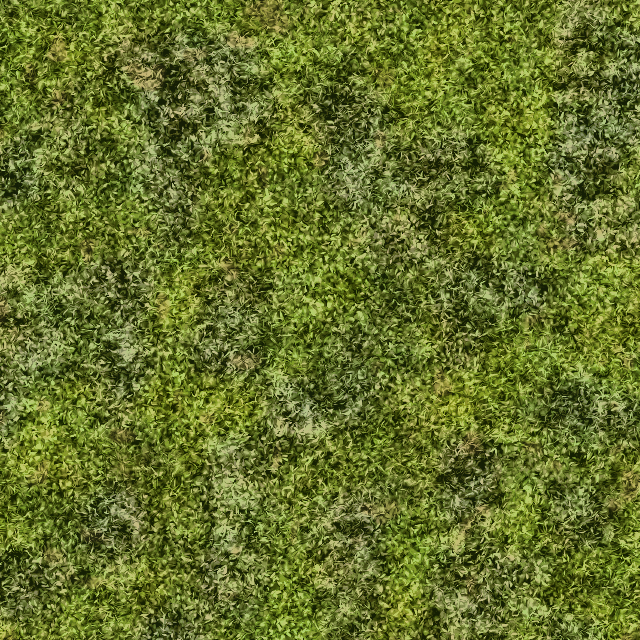
Write a WebGL 2 fragment shader that draws this texture.

```glsl
#version 300 es
precision highp float;

uniform vec2 u_resolution;
out vec4 fragColor;

// Tones from deep shade to sunlit tips
const vec3 SHADE = vec3(0.08, 0.12, 0.01);
const vec3 DARK = vec3(0.235, 0.275, 0.045);
const vec3 MID = vec3(0.36, 0.42, 0.13);
const vec3 LUSH = vec3(0.53, 0.59, 0.19);
const vec3 DULL = vec3(0.51, 0.55, 0.32);
const vec3 PALE = vec3(0.74, 0.78, 0.47);
const vec3 SOIL = vec3(0.60, 0.50, 0.27);

// Scales, as features across the canvas height
const int LAYERS = 7;
const float BLADE_SCALE = 60.0;
const float LAYER_GROWTH = 6.5;
const float PATCH_SCALE = 11.0;
const float CLUMP_SCALE = 46.0;
const float GRAIN_SCALE = 210.0;
const float RAGGED_SCALE = 125.0;

// Weights
const float CONTRAST = 1.12;
const float BRIGHTNESS = 0.62;
const float SHADOW_DEPTH = 0.55;
const float SHADOW_WIDTH = 0.2;
const float RAGGEDNESS = 0.0011;
const float HUE_SPREAD = 0.05;
const float TAU = 6.2831853;

vec3 hash3(vec2 cell, int seed) {
    uvec3 v = uvec3(ivec3(ivec2(cell), seed));
    v = v * 1664525u + 1013904223u;
    v.x += v.y * v.z; v.y += v.z * v.x; v.z += v.x * v.y;
    v ^= v >> 16u;
    v.x += v.y * v.z; v.y += v.z * v.x; v.z += v.x * v.y;
    return vec3(v >> 8u) / 16777216.0;
}

// Value noise scaled to roughly zero mean and unit deviation
float noise(vec2 p, int seed) {
    vec2 i = floor(p), f = p - i;
    f = f * f * (3.0 - 2.0 * f);
    float low = mix(hash3(i, seed).x, hash3(i + vec2(1, 0), seed).x, f.x);
    float high = mix(hash3(i + vec2(0, 1), seed).x, hash3(i + vec2(1, 1), seed).x, f.x);
    return (mix(low, high, f.y) - 0.5) * 5.0;
}

float patches(vec2 p, int seed) {
    mat2 turn = mat2(0.8, 0.6, -0.6, 0.8);
    return 0.75 * noise(turn * p, seed) + 0.6 * noise(p * 2.3 + 7.0, seed + 1);
}

// 0 in fine grass, 1 among broad leaves
float leafiness(vec2 uv) {
    return smoothstep(-0.9, 1.1, noise(uv * PATCH_SCALE + 3.0, 11));
}

// Signed distance to a bent, tapered blade centred on the origin
float bladeDistance(vec2 p, float angle, float halfLength, float halfWidth, float bend) {
    float c = cos(angle), s = sin(angle);
    vec2 q = vec2(c * p.x + s * p.y, c * p.y - s * p.x);
    q.y += bend * q.x * q.x;
    float along = min(abs(q.x) / halfLength, 1.0);
    return max(abs(q.y) - halfWidth * (1.0 - along * along), abs(q.x) - halfLength);
}

// Paints one layer of blades over sward = (tone, hue)
vec2 paintBlades(vec2 sward, vec2 uv, float scale, int seed) {
    vec2 p = uv * scale + float(seed) * 0.37;
    vec2 home = floor(p);
    float edge = scale / u_resolution.y;
    for (int y = -1; y <= 1; y++) {
        for (int x = -1; x <= 1; x++) {
            vec2 cell = home + vec2(x, y);
            vec3 place = hash3(cell, seed);
            vec3 look = hash3(cell, seed + 100);
            vec3 form = hash3(cell, seed + 200);
            float leafy = leafiness((cell + 0.5) / scale);
            float angle = TAU * place.z * mix(0.6, 1.0, leafy);
            float halfLength = mix(0.5, 0.34, leafy) + 0.2 * form.x;
            float halfWidth = mix(0.08, 0.14, leafy) + 0.07 * form.y;
            vec2 offset = p - cell - place.xy;
            float d = bladeDistance(offset, angle, halfLength, halfWidth, form.z - 0.5);
            float cover = clamp(0.5 - d / edge, 0.0, 1.0);
            float shadow = 1.0 - smoothstep(0.0, SHADOW_WIDTH, d);
            float tone = (look.x + look.y - 1.0) * 2.45 + BRIGHTNESS + offset.y * 0.5;
            sward.x -= SHADOW_DEPTH * shadow;
            sward = mix(sward, vec2(tone, look.z * 2.0 - 1.0), cover);
        }
    }
    return sward;
}

// Tone ramp; t is the share of the surface that is darker
vec3 grassColor(float t, float dullness) {
    vec3 color = mix(SHADE, DARK, smoothstep(0.02, 0.17, t));
    color = mix(color, MID, smoothstep(0.18, 0.42, t));
    color = mix(color, mix(LUSH, DULL, dullness), smoothstep(0.42, 0.69, t));
    return mix(color, PALE, smoothstep(0.76, 0.95, t));
}

void main() {
    vec2 uv = gl_FragCoord.xy / u_resolution.y;

    // Blades stacked from coarse to fine, with ragged outlines
    vec2 ragged = vec2(noise(uv * RAGGED_SCALE, 2), noise(uv * RAGGED_SCALE, 3));
    vec2 bent = uv + RAGGEDNESS * ragged;
    vec2 sward = vec2(noise(uv * 130.0, 1) - 0.2, 0.0);
    for (int i = 0; i < LAYERS; i++)
        sward = paintBlades(sward, bent, BLADE_SCALE + LAYER_GROWTH * float(i), 20 + i);

    // Broad light and shade, leaf clumps and grain
    float leafy = leafiness(uv);
    float lawn = patches(uv * PATCH_SCALE, 31);
    float clump = noise(uv * CLUMP_SCALE, 41);
    float grain = noise(uv * GRAIN_SCALE, 51);
    float level = 0.74 * sward.x * mix(0.88, 1.1, leafy) + mix(0.18, 0.4, leafy) * clump
        + 0.36 * grain + 0.11 * lawn + 0.04 * (0.5 - leafy);
    float t = 1.0 / (1.0 + exp(-1.7 * CONTRAST * level));

    // Hue drifts between lush, dull, warm and cool growth
    float dullness = clamp(0.48 + 0.5 * (leafy - 0.5) - 0.12 * lawn + 0.3 * sward.y, 0.0, 1.0);
    vec3 color = grassColor(t, dullness);
    float warmth = 0.25 * patches(uv * 15.0 + 5.0, 61) + 0.6 * sward.y;
    color += HUE_SPREAD * color.g * warmth * vec3(1.3, -0.3, -0.8);
    color += (0.5 - dullness) * color.g * vec3(0.0, 0.07, -0.18);

    // Small bare spots
    float bare = smoothstep(1.3, 2.3, patches(uv * 19.0, 71) + 0.25 * clump);
    color = mix(color, SOIL * (0.35 + t), 0.4 * bare);

    fragColor = vec4(clamp(color, 0.0, 1.0), 1.0);
}
```
